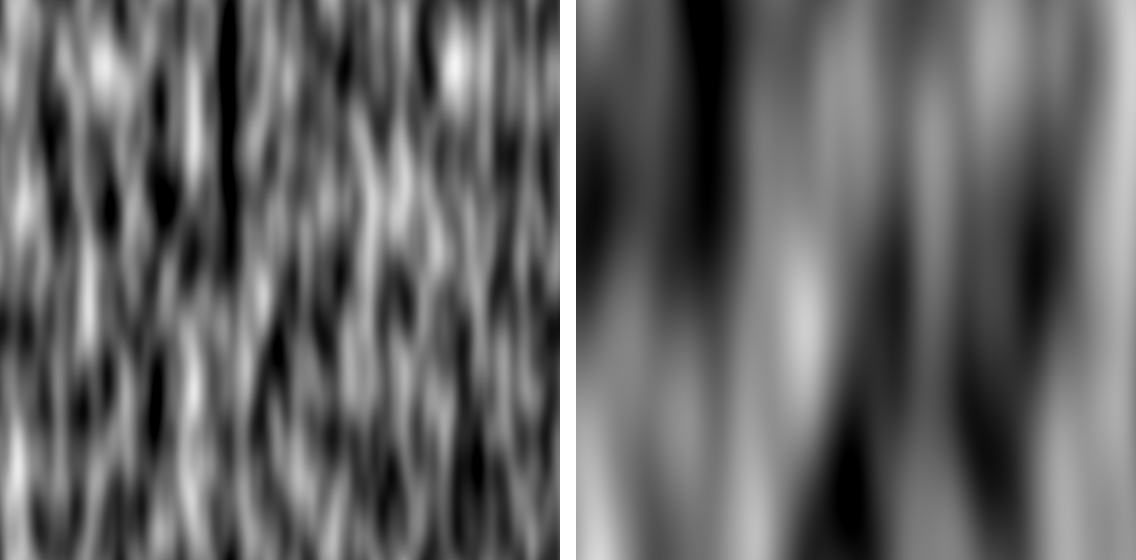
Left: the whole. Right: its middle third, enlarged.
Write a Shadertoy shader that draws this texture.

```glsl
// Soft grey streaks stretched along the vertical, like brushed fibres or fur.
// Two octaves of gradient noise on a tall-celled lattice that wraps at the
// canvas edges, mapped to grey around a mean tone.

#define CELLS vec2(16.0, 4.0)   // lattice cells across and up the canvas
#define OCTAVES 2
#define OCTAVE_GAIN 0.5         // strength of each finer octave
#define MEAN_GREY 0.388
#define CONTRAST 0.74
#define SEED 3.0

const float TAU = 6.2831853;

float hash(vec2 p) {
    return fract(sin(dot(p, vec2(127.1, 311.7))) * 43758.5453);
}

// Slope of the unit gradient at a wrapped lattice corner, seen from offset d
float cornerSlope(vec2 corner, vec2 d, vec2 period, float seed) {
    float angle = TAU * hash(mod(corner, period) + seed * 17.3);
    return dot(vec2(cos(angle), sin(angle)), d);
}

// Gradient noise that repeats after a whole number of cells
float tiledNoise(vec2 p, vec2 period, float seed) {
    vec2 cell = floor(p);
    vec2 f = p - cell;
    vec2 fade = f * f * f * (f * (f * 6.0 - 15.0) + 10.0);
    vec2 e = vec2(1.0, 0.0);

    float lowLeft   = cornerSlope(cell,        f,        period, seed);
    float lowRight  = cornerSlope(cell + e.xy, f - e.xy, period, seed);
    float highLeft  = cornerSlope(cell + e.yx, f - e.yx, period, seed);
    float highRight = cornerSlope(cell + e.xx, f - e.xx, period, seed);

    return mix(mix(lowLeft, lowRight, fade.x),
               mix(highLeft, highRight, fade.x), fade.y);
}

// Sum of octaves, each shifted so that the lattices do not line up
float streaks(vec2 uv) {
    float sum = 0.0;
    float amplitude = 1.0;
    vec2 period = CELLS;
    for (int i = 0; i < OCTAVES; i++) {
        float layer = float(i);
        vec2 shift = layer * vec2(0.37, 0.43);
        sum += amplitude * tiledNoise(uv * period + shift, period, SEED + layer);
        amplitude *= OCTAVE_GAIN;
        period *= 2.0;
    }
    return sum;
}

void mainImage(out vec4 fragColor, in vec2 fragCoord) {
    vec2 uv = fragCoord / iResolution.xy;
    float grey = MEAN_GREY + CONTRAST * streaks(uv);
    fragColor = vec4(vec3(clamp(grey, 0.0, 1.0)), 1.0);
}
```
